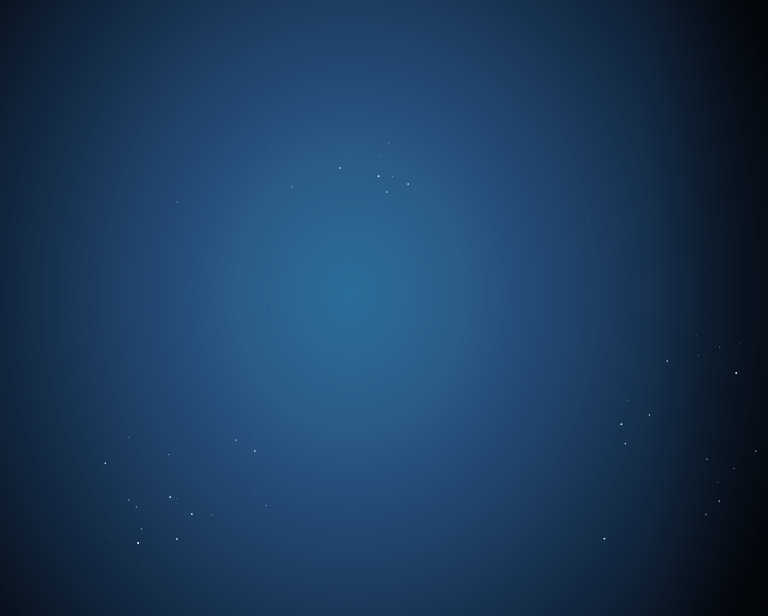
Write a Shadertoy shader that draws this background.

```glsl
// A deep blue night sky: a radial glow, left of centre, fades to near black.
// Evenly spaced colour stops are blended by elliptical distance, then
// small hashed stars are scattered over the sky in a few loose groups.

#define GLOW_CENTRE vec2(-0.055, 0.024)
#define GLOW_SCALE vec2(1.08, 0.92)
#define STOP_SPACING 0.1
#define RIGHT_SHADE 0.35
#define STAR_RADIUS 0.0016
#define STAR_COLOUR vec3(0.88, 0.95, 1.0)

const int STOP_COUNT = 10;
const vec3 SKY_STOPS[STOP_COUNT] = vec3[STOP_COUNT](
    vec3(0.160, 0.430, 0.600),
    vec3(0.175, 0.395, 0.565),
    vec3(0.168, 0.355, 0.525),
    vec3(0.140, 0.300, 0.470),
    vec3(0.122, 0.255, 0.405),
    vec3(0.095, 0.205, 0.330),
    vec3(0.070, 0.155, 0.250),
    vec3(0.050, 0.105, 0.175),
    vec3(0.025, 0.050, 0.085),
    vec3(0.010, 0.020, 0.035));

// Three independent values in 0..1 from one seed.
vec3 hash3(float seed) {
    return fract(sin(seed * vec3(12.99, 78.23, 39.35) + 1.7) * 43758.5);
}

// Sky colour at a distance from the glow centre.
vec3 skyColour(float radius) {
    float position = clamp(radius / STOP_SPACING, 0.0, float(STOP_COUNT - 1));
    int index = min(int(position), STOP_COUNT - 2);
    return mix(SKY_STOPS[index], SKY_STOPS[index + 1], position - float(index));
}

// Light of a group of stars spread around a centre; most of them are faint.
float starGroup(vec2 p, vec2 centre, vec2 spread, int count, float seed) {
    float pixel = 1.0 / iResolution.y;
    float light = 0.0;
    for (int i = 0; i < count; i++) {
        vec3 random = hash3(seed + float(i));
        vec2 place = centre + spread * (2.0 * random.xy - 1.0);
        float strength = mix(0.12, 1.0, random.z * random.z);
        float radius = STAR_RADIUS * mix(0.5, 1.0, random.z);
        float edge = length(p - place) - radius;
        light += strength * (1.0 - smoothstep(-0.5 * pixel, 0.5 * pixel, edge));
    }
    return min(light, 1.0);
}

void mainImage(out vec4 fragColor, in vec2 fragCoord) {
    // Height units, measured from the middle of the canvas.
    vec2 p = (fragCoord - 0.5 * iResolution.xy) / iResolution.y;

    // Glow, with a deeper shade along the right side.
    vec3 colour = skyColour(length((p - GLOW_CENTRE) * GLOW_SCALE));
    colour *= 1.0 - RIGHT_SHADE * smoothstep(0.4, 0.63, p.x);

    // Lower left, lower right and upper groups, then lone stars.
    float stars = starGroup(p, vec2(-0.35, -0.30), vec2(0.19, 0.15), 18, 3.0);
    stars += starGroup(p, vec2(0.475, -0.20), vec2(0.13, 0.18), 18, 41.0);
    stars += starGroup(p, vec2(-0.085, 0.25), vec2(0.10, 0.06), 7, 83.0);
    stars += starGroup(p, vec2(0.0, 0.08), vec2(0.61, 0.33), 10, 127.0);
    colour = mix(colour, STAR_COLOUR, min(stars, 1.0));

    fragColor = vec4(colour, 1.0);
}
```
